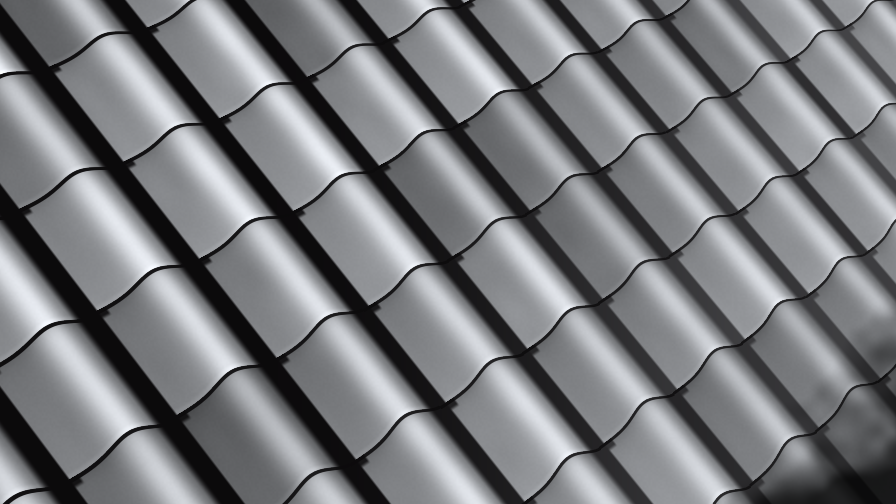
Write a Shadertoy shader that draws this texture.

```glsl
const mat3 ROOF_TO_CANVAS = mat3(0.1891, 0.1090, 0.0377,
                                 0.1333, -0.1799, -0.0100,
                                 1.0417, 0.5764, 1.0);
const vec3 COOL_TINT = vec3(0.985, 1.0, 1.025);
const vec3 GAP_COLOR = vec3(0.045, 0.04, 0.045);
const vec3 FADED_GAP = vec3(0.25, 0.25, 0.26);
const float WAVE_HEIGHT = 0.09;     // bulge of the seam, in tile lengths
const float CREST_AT = 0.69;        // crest position across a tile
const float PANEL_LIGHT = 0.53;
const float TILE_VARIATION = 0.18;
const float SEAM_WIDTH = 0.032;
const float SEAM_JITTER = 0.02;
const float SHADOW_DEPTH = 0.82;

float hash(vec2 p) {
    vec3 q = fract(vec3(p.xyx) * 0.1031);
    q += dot(q, q.yzx + 33.33);
    return fract((q.x + q.y) * q.z);
}

float noise(vec2 p) {
    vec2 cell = floor(p), f = fract(p);
    f = f * f * (3.0 - 2.0 * f);
    return mix(mix(hash(cell), hash(cell + vec2(1, 0)), f.x),
               mix(hash(cell + vec2(0, 1)), hash(cell + vec2(1, 1)), f.x), f.y);
}

// Height of the rolled tile across its width
float rollHeight(float across) {
    return 0.5 - 0.5 * cos(6.28318 * pow(across, 1.8));
}

// Light over the flat pan, the crest and the far side
float rollLight(float across, float panel, float gloss) {
    float offset = across - CREST_AT;
    float spread = offset < 0.0 ? 0.17 : 0.13;
    float streak = exp(-offset * offset / (spread * spread));
    float farSide = smoothstep(0.72, 0.96, across);
    return panel * (1.0 - 0.28 * farSide) + gloss * streak;
}

void mainImage(out vec4 fragColor, in vec2 fragCoord) {
    vec2 canvas = fragCoord / iResolution.y;
    float toRight = clamp(fragCoord.x / iResolution.x, 0.0, 1.0);

    // Perspective grid: x runs across the tiles, y down the slope
    vec3 projected = inverse(ROOF_TO_CANVAS) * vec3(canvas, 1.0);
    vec2 roof = projected.xy / projected.z;
    vec2 blur = fwidth(roof);

    float column = floor(roof.x);
    float across = fract(roof.x);
    float slope = roof.y + WAVE_HEIGHT * rollHeight(across)
                + SEAM_JITTER * (hash(vec2(column, 7.0)) - 0.5);
    float row = floor(slope);
    float down = fract(slope);
    float tone = hash(vec2(column, row) + 40.0);

    // Tile surface
    float panel = PANEL_LIGHT + 0.05 * toRight
                - TILE_VARIATION * tone * tone * mix(1.2, 0.5, toRight);
    panel *= 0.93 + 0.14 * down;
    float gloss = mix(0.39, 0.23, toRight) * (0.88 + 0.24 * hash(vec2(row, column) + 9.0));
    float light = rollLight(across, panel, gloss);
    light += 0.035 * (noise(roof * vec2(5.0, 3.0)) - 0.5);
    light += 0.012 * (noise(canvas * 260.0) - 0.5);
    light *= 1.0 - 0.22 * exp(-down / 0.06);
    light += 0.05 * smoothstep(0.95, 0.99, down);
    vec3 color = light * COOL_TINT;

    // Dark gaps between columns, soft on the left and crisp on the right
    float side = across - step(0.5, across);
    float gapColumn = floor(roof.x + 0.5);
    float fade = smoothstep(0.3, 1.0, toRight) * (0.65 + 0.5 * hash(vec2(gapColumn, row) + 70.0));
    vec3 gapColor = mix(GAP_COLOR, FADED_GAP, fade);
    float gapEdge = mix(0.085, 0.055, toRight);
    float gap = smoothstep(-0.14, -0.065, side)
              * (1.0 - smoothstep(gapEdge - blur.x, gapEdge + blur.x, side));
    color = mix(color, gapColor, gap);

    // Notch shadow where each gap meets a seam
    float notch = smoothstep(-0.03, 0.0, side)
                * (1.0 - smoothstep(0.14, 0.17, side))
                * (1.0 - smoothstep(0.05, 0.09, down));
    color = mix(color, gapColor, 0.9 * notch);

    // Thin seam under the lip of each row
    float seamWidth = SEAM_WIDTH * mix(1.0, 0.65, toRight);
    float seamDistance = abs(down - 0.5 * seamWidth);
    seamDistance = min(seamDistance, 1.0 - seamDistance);
    float seam = 1.0 - smoothstep(-0.5 * blur.y, 0.5 * blur.y, seamDistance - 0.5 * seamWidth);
    color = mix(color, GAP_COLOR, seam * mix(0.97, 0.75, toRight));

    // Ragged cast shadow in the lower right corner
    float reach = dot(canvas, vec2(0.78, -0.62)) - 1.165;
    reach += 0.13 * (noise(canvas * vec2(13.0, 9.0)) - 0.5);
    reach += 0.05 * (noise(canvas * 27.0) - 0.5);
    color *= 1.0 - SHADOW_DEPTH * smoothstep(-0.04, 0.15, reach);

    fragColor = vec4(clamp(color, 0.0, 1.0), 1.0);
}
```
